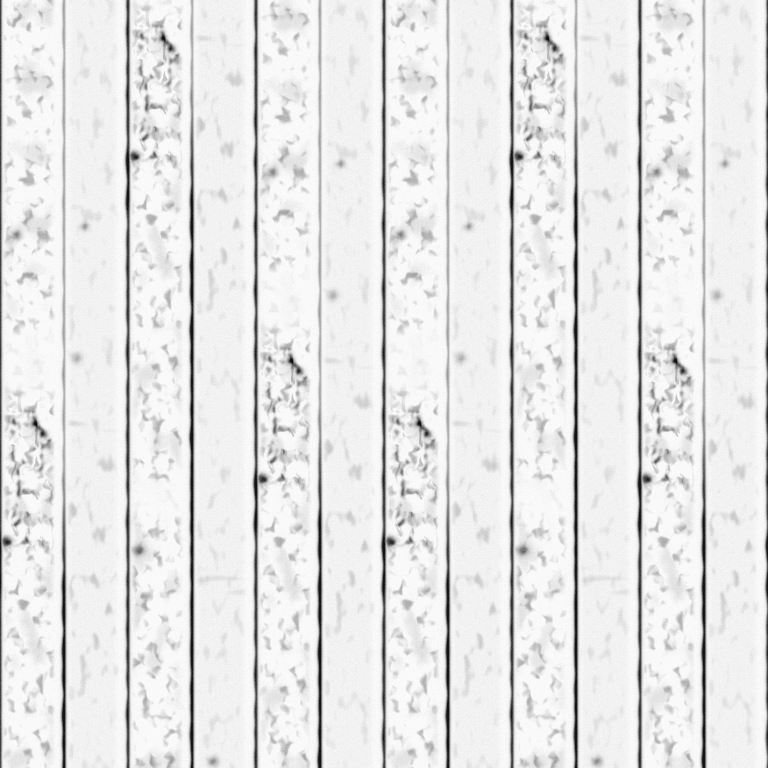
Give the GLSL for this texture, as a Shadertoy shader.

```glsl
const float PLANKS = 12.0;                          // planks across the canvas
const vec3 SHIFTS = vec3(6.02, 0.0, 5.04);          // drop of each plank pair, in plank widths
const vec3 PAPER = vec3(0.98);
const vec3 INK = vec3(0.07);
const float GAP_WIDTH = 0.027;
const float ROUGH_DEPTH = 0.30;
const float PALE_DEPTH = 0.17;
const float PALE_TINT = 0.035;
const float GRAIN = 0.03;
const float GRAIN_CELLS = 768.0;

// Knots: position in the pair (x over 1 is the pale plank), radius, depth
const vec4 KNOTS[8] = vec4[8](
    vec4(0.55, 0.60, 0.055, 0.80), vec4(0.68, 0.76, 0.055, 0.55),
    vec4(0.10, 2.44, 0.075, 0.80), vec4(0.27, -2.35, 0.065, 0.45),
    vec4(0.16, 8.60, 0.080, 0.45), vec4(1.33, -2.48, 0.060, 0.38),
    vec4(1.20, -0.42, 0.080, 0.28), vec4(1.33, 11.90, 0.075, 0.45));

// Cracks in the rough plank: start and end
const vec4 CRACKS[6] = vec4[6](
    vec4(0.20, 0.55, 0.20, 1.15), vec4(0.25, 0.45, 0.52, 0.42),
    vec4(0.52, 0.50, 0.72, 0.85), vec4(0.72, 0.85, 0.62, 1.40),
    vec4(0.32, 1.20, 0.26, 2.15), vec4(0.00, 2.50, 0.45, 2.42));

float hash(vec2 p) {
    return fract(sin(dot(p, vec2(127.1, 311.7))) * 43758.5453);
}

vec2 gradient(vec2 cell) {
    float angle = 6.2832 * hash(cell);
    return vec2(cos(angle), sin(angle));
}

float noise(vec2 p) {
    vec2 i = floor(p), f = p - i;
    vec2 u = f * f * f * (f * (f * 6.0 - 15.0) + 10.0);
    vec2 e = vec2(0.0, 1.0);
    float low = mix(dot(gradient(i), f), dot(gradient(i + e.yx), f - e.yx), u.x);
    float high = mix(dot(gradient(i + e), f - e), dot(gradient(i + 1.0), f - 1.0), u.x);
    return mix(low, high, u.y);
}

float fbm(vec2 p) {
    return noise(p) + 0.5 * noise(p * 2.03 + 17.3);
}

float band(float v, float lo, float hi, float soft) {
    return smoothstep(lo - soft, lo + soft, v) * (1.0 - smoothstep(hi - soft, hi + soft, v));
}

float segmentDistance(vec2 p, vec2 a, vec2 b) {
    vec2 ab = b - a;
    return length(p - a - ab * clamp(dot(p - a, ab) / dot(ab, ab), 0.0, 1.0));
}

float pairShift(float pair) {
    return SHIFTS[int(mod(pair, 3.0))];
}

// Blotches and cracks of the rough plank
float roughInk(vec2 p) {
    vec2 q = p + 0.07 * vec2(noise(p * 7.0), noise(p * 7.0 + 40.0));
    float wear = 1.0 - 0.8 * max(band(p.y, -0.85, 0.1, 0.15), band(p.y, 7.5, 8.1, 0.15));
    float blotch = smoothstep(0.02, 0.65, fbm(q * vec2(5.5, 4.5)));
    float ink = ROUGH_DEPTH * wear * blotch;
    ink += 0.10 * wear * smoothstep(0.0, 0.5, noise(q * vec2(3.0, 1.8) + 9.0));

    float worn = band(p.y, 0.3, 2.6, 0.2);
    ink += 0.25 * worn * smoothstep(0.15, 0.6, fbm(q * vec2(8.0, 5.0) + 31.0));
    float broken = smoothstep(-0.3, 0.35, noise(p * 8.0 + 5.0));
    for (int i = 0; i < 6; i++) {
        float d = segmentDistance(q, CRACKS[i].xy, CRACKS[i].zw);
        ink += 0.5 * broken * exp(-pow(d / 0.045, 2.0));
    }
    return ink;
}

// Faint upright stains and cross bars of the pale plank
float paleInk(vec2 p) {
    float wear = 0.5 + 0.5 * band(p.y, 1.1, 4.6, 0.5);
    float stain = smoothstep(0.1, 0.65, fbm(p * vec2(5.0, 2.8) + 70.0));
    float bars = band(p.y, 0.45, 0.9, 0.15) + 0.7 * band(p.y, 8.7, 9.4, 0.2);
    float streak = smoothstep(0.0, 0.45, noise(p * vec2(1.2, 6.0) + 23.0));
    return PALE_TINT + PALE_DEPTH * (wear * stain + 0.7 * bars * streak);
}

// Dark joint nearest to a point
float gapInk(vec2 uv) {
    float line = floor(uv.x * PLANKS + 0.5);
    float y = (1.0 - uv.y) * PLANKS - pairShift(floor(line / 2.0));
    float side = mod(line, 2.0);
    float wobble = noise(vec2(side * 13.0 + 3.0, y * 3.0));
    float opening = mix(0.82 + 0.18 * band(y, 2.4, 3.2, 0.2),
                        mix(0.34, 1.0, smoothstep(1.0, 3.6, y)), side);
    float d = abs(uv.x * PLANKS - line + 0.012 * wobble);
    float width = GAP_WIDTH * (0.75 + 0.35 * opening + 0.4 * wobble);
    return opening * (0.95 + 0.3 * wobble) * exp(-pow(d / width, 2.0))
         + 0.12 * opening * exp(-d / 0.04);
}

void mainImage(out vec4 fragColor, in vec2 fragCoord) {
    vec2 uv = fragCoord / iResolution.xy;
    float pair = floor(uv.x * PLANKS / 2.0);
    vec2 p = vec2(mod(uv.x * PLANKS, 2.0), (1.0 - uv.y) * PLANKS - pairShift(pair));

    // Plank faces, with clean margins along the joints
    float x = fract(p.x);
    float face = band(x, 0.08, 0.82, 0.07);
    float ink = face * (p.x < 1.0 ? roughInk(p) : paleInk(vec2(x, p.y)));

    for (int i = 0; i < 8; i++) {
        vec2 offset = p - KNOTS[i].xy;
        offset += 0.03 * noise(p * 9.0);
        ink += KNOTS[i].w * exp(-dot(offset, offset) / (KNOTS[i].z * KNOTS[i].z));
    }

    ink = max(ink, gapInk(uv));
    ink += GRAIN * (hash(floor(uv * GRAIN_CELLS)) - 0.5) * (1.0 + 2.0 * ink);
    fragColor = vec4(mix(PAPER, INK, clamp(ink, 0.0, 1.0)), 1.0);
}
```
